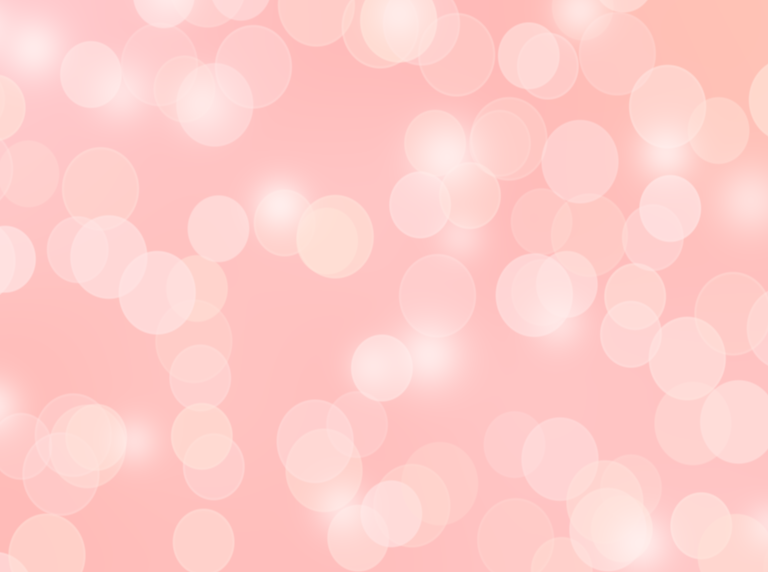
Reproduce this background procedurally as a Shadertoy shader.

```glsl
// Soft pink and peach bokeh: translucent oval discs and white glows on a blurred wash.

vec3 hash3(float n) {
    vec3 p = fract(vec3(n) * vec3(0.1031, 0.1030, 0.0973));
    p += dot(p, p.yxz + 33.33);
    return fract((p.xxy + p.yxx) * p.zyx);
}

float valueNoise(vec2 p) {
    vec2 cell = floor(p);
    vec2 f = fract(p);
    f = f * f * (3.0 - 2.0 * f);
    float id = cell.x + cell.y * 37.0 + 411.0;
    float low = mix(hash3(id).x, hash3(id + 1.0).x, f.x);
    float high = mix(hash3(id + 37.0).x, hash3(id + 38.0).x, f.x);
    return mix(low, high, f.y);
}

// Even low-discrepancy scatter, loosened by a random offset
vec2 scatter(float i, vec2 jitter, float aspect) {
    vec2 spot = fract(i * vec2(0.7549, 0.5698) + 0.17 + 0.22 * (jitter - 0.5));
    return mix(vec2(-0.04), vec2(1.04), spot) * vec2(aspect, 1.0);
}

// Blurred wash: rose in the middle, peach at upper right, cool pink at upper left
vec3 wash(vec2 p, float aspect) {
    vec3 color = mix(vec3(1.0, 0.725, 0.718), vec3(1.0, 0.785, 0.783), valueNoise(p * 3.2 + 2.0));
    float peach = 1.0 - smoothstep(0.0, 0.6, distance(p, vec2(aspect, 1.0)));
    float cool = 1.0 - smoothstep(0.0, 0.6, distance(p, vec2(0.0, 1.0)));
    float warm = 1.0 - smoothstep(0.0, 0.7, distance(p, vec2(0.15, 0.2)));
    color = mix(color, vec3(1.0, 0.775, 0.705), 0.7 * peach);
    color = mix(color, vec3(1.0, 0.790, 0.810), 0.75 * cool);
    return mix(color, vec3(1.0, 0.730, 0.705), 0.45 * warm);
}

void mainImage(out vec4 fragColor, in vec2 fragCoord) {
    vec2 p = fragCoord / iResolution.y;
    float aspect = iResolution.x / iResolution.y;
    float blur = max(0.0022, 0.8 / iResolution.y);
    vec3 color = wash(p, aspect);

    // Overlapping discs in two sizes, a little taller than wide
    for (int i = 0; i < 88; i++) {
        float id = float(i);
        vec3 rnd = hash3(id + 11.0);
        vec3 look = hash3(id + 611.0);
        vec2 offset = p - scatter(id, rnd.xy, aspect);
        float radius = rnd.z < 0.55 ? 0.056 : 0.070;
        float edge = length(offset * vec2(1.04, 0.96)) - radius;
        float disc = 1.0 - smoothstep(-blur, blur, edge);
        float rim = disc * smoothstep(-0.006, -0.001, edge);
        vec3 tint = mix(vec3(1.0, 0.885, 0.840), vec3(1.0, 0.895, 0.895), smoothstep(0.2, 0.7, look.x));
        float opacity = mix(0.20, 0.72, look.y);
        color = mix(color, tint, disc * opacity);
        color = mix(color, vec3(1.0, 0.925, 0.910), rim * 0.22 * look.z);
    }

    // Soft white glows
    for (int i = 0; i < 20; i++) {
        float id = float(i);
        vec3 rnd = hash3(id + 201.0);
        vec2 offset = p - scatter(id + 5.0, rnd.xy, aspect);
        float spread = mix(0.030, 0.046, rnd.z);
        float glow = exp(-dot(offset, offset) / (2.0 * spread * spread));
        color = mix(color, vec3(1.0, 0.945, 0.940), glow * mix(0.5, 0.9, rnd.x));
    }

    fragColor = vec4(color, 1.0);
}
```
